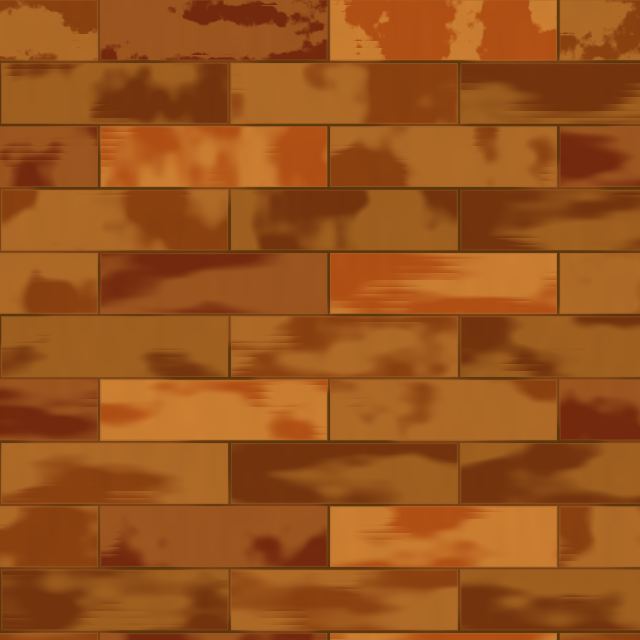
Reproduce this texture procedurally as a WebGL 2 fragment shader.

```glsl
#version 300 es
precision highp float;
precision highp int;

uniform vec2 u_resolution;
out vec4 fragColor;

float hash(vec2 p) {
    uvec2 q = uvec2(ivec2(floor(p))) * uvec2(1597u, 3813u);
    uint n = (q.x ^ q.y) * 747796u + 28891u;
    n = ((n >> 15) ^ n) * 277803u;
    n = ((n >> 13) ^ n) * 91193u;
    return float((n ^ (n >> 16)) & 65535u) / 65535.0;
}

float noise(vec2 p) {
    vec2 i = floor(p), f = fract(p);
    f = f * f * (3.0 - 2.0 * f);
    return mix(mix(hash(i), hash(i + vec2(1, 0)), f.x),
               mix(hash(i + vec2(0, 1)), hash(i + vec2(1, 1)), f.x), f.y);
}

float fbm(vec2 p) {
    float sum = 0.0, amp = 0.57;
    for (int i = 0; i < 3; i++) {
        sum += amp * noise(p);
        p = p * 2.03 + 17.3;
        amp *= 0.5;
    }
    return sum;
}

// Clean and stained colour of each kind of plank
void plankColors(int kind, out vec3 clean, out vec3 stain) {
    if (kind == 0) {        // ochre
        clean = vec3(0.62, 0.37, 0.12);
        stain = vec3(0.45, 0.20, 0.05);
    } else if (kind == 1) { // tan
        clean = vec3(0.68, 0.41, 0.15);
        stain = vec3(0.54, 0.25, 0.06);
    } else if (kind == 2) { // red brown
        clean = vec3(0.61, 0.33, 0.12);
        stain = vec3(0.45, 0.16, 0.05);
    } else {                // orange
        clean = vec3(0.79, 0.49, 0.19);
        stain = vec3(0.69, 0.31, 0.08);
    }
}

void main() {
    vec2 uv = gl_FragCoord.xy / u_resolution;
    float pixel = 1.0 / min(u_resolution.x, u_resolution.y);

    // Running bond, rows counted from the top
    vec2 size = vec2(0.3587, 0.09896);
    vec2 grid = vec2(uv.x, 1.0 - uv.y) / size + vec2(0.0, 0.026);
    float row = floor(grid.y);
    bool oddRow = mod(row, 2.0) > 0.5;
    grid.x += oddRow ? 0.0 : 0.568;
    vec2 id = floor(grid);
    vec2 local = fract(grid);

    // Kinds cycle by threes and shift on every second pair of rows
    int shift = mod(mod(row, 10.0), 4.0) > 1.5 ? 1 : 0;
    int turn = (int(id.x) + shift) % 3;
    int kind = oddRow ? (turn == 1 ? 1 : 0) : turn + 1;
    vec3 clean, stain;
    plankColors(kind, clean, stain);

    // Soft stains, stretched along or across each plank
    float stretch = hash(id + 41.0);
    vec2 freq = mix(vec2(5.0, 17.0), vec2(16.0, 8.0), stretch * stretch);
    vec2 seed = 20.0 + id * vec2(37.0, 53.0);
    float field = fbm(local * size * freq + seed);

    // Ragged edges on the top row, fine combing in a few spots
    if (row < 0.5) field += 0.22 * (fbm(uv * 75.0 + 9.0) - 0.5);
    float combed = smoothstep(0.62, 0.8, noise(local * vec2(4.0, 2.5) + seed + 90.0));
    field += 0.1 * combed * (fract(local.y * 9.0) - 0.5);

    float level = 0.52 + 0.14 * (hash(id + 73.0) - 0.5);
    float softness = row < 0.5 ? 0.04 : 0.11;
    float stained = smoothstep(level - softness, level + softness, field);
    vec3 color = mix(clean, stain, stained);
    color *= 0.985 + 0.03 * noise(uv * vec2(60.0, 20.0));

    // Pale rim, then a thin joint that darkens in stretches
    vec2 edge = min(local, 1.0 - local) * size;
    float d = min(edge.x, edge.y);
    float rim = 1.0 - smoothstep(0.003 - pixel * 0.5, 0.0042 + pixel * 0.5, d);
    color = mix(color, mix(clean, vec3(0.60, 0.33, 0.12), 0.6), 0.55 * rim);

    float worn = smoothstep(0.35, 0.65, noise(uv * vec2(9.0, 14.0) + 61.0));
    vec3 jointColor = mix(vec3(0.45, 0.25, 0.08), vec3(0.33, 0.20, 0.05), worn);
    float halfWidth = mix(0.0015, 0.0021, worn);
    float joint = 1.0 - smoothstep(halfWidth - pixel * 0.5, halfWidth + pixel * 0.5, d);
    color = mix(color, jointColor, 0.9 * joint);

    fragColor = vec4(color, 1.0);
}
```
